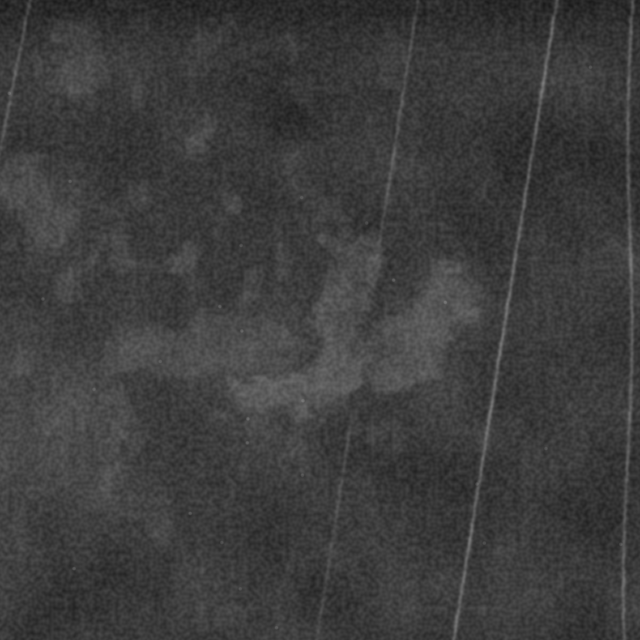
Reproduce this texture procedurally as a WebGL 1 fragment shader.

```glsl
precision highp float;
// Grainy grey film of a mottled surface: ragged pale patches crossed by thin slanted scratches.

uniform vec2 u_resolution;

const float BASE_TONE = 0.222;
const float PATCH_GAIN = 0.105;
const float FLECK_GAIN = 0.085;
const float CLOUD_GAIN = 0.085;
const float HAZE_GAIN = 0.065;
const float SHADE_GAIN = 0.065;
const float GRAIN_GAIN = 0.055;
const float GRAIN_FREQ = 150.0;
const float DUST_CELLS = 22.0;

// One scratch per component, left to right
const vec4 SCRATCH_TOP = vec4(0.047, 0.653, 0.870, 0.988);
const vec4 SCRATCH_SLOPE = vec4(0.20, 0.158, 0.161, 0.010);
const vec4 SCRATCH_GAIN = vec4(0.12, 0.12, 0.20, 0.17);
const float SCRATCH_WIDTH = 0.0034;

vec2 hash2(vec2 p) {
  vec3 q = fract(p.xyx * vec3(0.1031, 0.1030, 0.0973));
  q += dot(q, q.yzx + 33.33);
  return fract((q.xx + q.yz) * q.zy);
}

vec2 gradient(vec2 cell) {
  float angle = 6.2832 * hash2(cell).x;
  return vec2(cos(angle), sin(angle));
}

// Gradient noise, about -1 to 1
float noise(vec2 p) {
  vec2 i = floor(p), f = fract(p);
  vec2 u = f * f * f * (f * (f * 6.0 - 15.0) + 10.0);
  vec2 e = vec2(0.0, 1.0);
  float low = mix(dot(gradient(i), f), dot(gradient(i + e.yx), f - e.yx), u.x);
  float high = mix(dot(gradient(i + e), f - e), dot(gradient(i + e.yy), f - e.yy), u.x);
  return 1.4 * mix(low, high, u.y);
}

float fbm(vec2 p) {
  float sum = 0.0, amp = 0.5;
  for (int i = 0; i < 4; i++) {
    sum += amp * noise(p);
    p = mat2(1.6, 1.2, -1.2, 1.6) * p + 17.3;
    amp *= 0.5;
  }
  return sum;
}

// Soft capsule from a to b
float blot(vec2 p, vec2 a, vec2 b, float radius) {
  vec2 ab = b - a;
  float t = clamp(dot(p - a, ab) / dot(ab, ab), 0.0, 1.0);
  return 1.0 - smoothstep(0.55 * radius, 1.25 * radius, length(p - a - t * ab));
}

float glow(vec2 p, vec2 centre, vec2 size) {
  vec2 d = (p - centre) / size;
  return exp(-dot(d, d));
}

float patches(vec2 p) {
  vec2 ragged = vec2(fbm(p * 15.0 + 40.0), fbm(p * 15.0 + 71.0));
  vec2 q = p + 0.055 * ragged;
  float column = blot(q, vec2(0.555, 0.585), vec2(0.520, 0.415), 0.043);
  float foot = blot(q, vec2(0.405, 0.375), vec2(0.520, 0.400), 0.042);
  float arm = blot(q, vec2(0.710, 0.550), vec2(0.615, 0.430), 0.050);
  float band = 0.55 * blot(q, vec2(0.220, 0.455), vec2(0.430, 0.470), 0.042);
  float leftBlot = 0.65 * blot(q, vec2(0.035, 0.715), vec2(0.070, 0.660), 0.048);
  float topBlot = 0.55 * blot(q, vec2(0.125, 0.930), vec2(0.130, 0.885), 0.040);
  float mask = max(max(column, foot), max(0.85 * arm, band));
  return max(mask, max(leftBlot, topBlot)) * (0.95 + 0.8 * fbm(p * 19.0 + 5.0));
}

// Small scattered spots, denser on the left
float flecks(vec2 p) {
  float spread = 0.25 + 0.75 * glow(p, vec2(0.25, 0.62), vec2(0.38, 0.36));
  return spread * smoothstep(0.08, 0.42, fbm(p * vec2(14.0, 11.0) + 9.0));
}

float scratches(vec2 p) {
  vec4 x = SCRATCH_TOP - SCRATCH_SLOPE * (1.0 - p.y);
  x.w += 0.005 * sin(9.0 * p.y - 2.6);
  vec4 d = (p.x - x + 0.0012 * noise(vec2(p.y * 45.0, 3.0))) / SCRATCH_WIDTH;
  vec4 strength = SCRATCH_GAIN * (0.85 + 0.35 * noise(vec2(p.y * 28.0, p.x * 6.0)));
  float gap = smoothstep(0.32, 0.36, p.y) * (1.0 - smoothstep(0.58, 0.64, p.y));
  strength.y *= (1.0 - 0.9 * gap) * mix(0.65, 1.0, p.y);
  return dot(strength, exp(-d * d));
}

float dust(vec2 p) {
  vec2 cell = floor(p * DUST_CELLS);
  vec2 rnd = hash2(cell + 7.0);
  float d = length(fract(p * DUST_CELLS) - 0.2 - 0.6 * rnd) / DUST_CELLS;
  return step(0.95, hash2(cell + 91.0).y) * (1.0 - smoothstep(0.001, 0.004, d));
}

void main() {
  vec2 p = gl_FragCoord.xy / u_resolution;

  // Broad light and shade
  float cloud = fbm(p * 6.0 + 2.0);
  float haze = glow(p, vec2(0.02, 0.33), vec2(0.30, 0.17)) + 0.6 * glow(p, vec2(0.62, 0.46), vec2(0.17, 0.13));
  float shade = smoothstep(0.91, 1.0, p.y + 0.08 * cloud)
    + 0.8 * glow(p, vec2(0.93, 0.75), vec2(0.20, 0.08))
    + 0.6 * glow(p, vec2(0.47, 0.82), vec2(0.05, 0.05));
  float tone = BASE_TONE + CLOUD_GAIN * cloud + HAZE_GAIN * haze - SHADE_GAIN * shade;

  // Patches, scratches and dust
  tone += max(PATCH_GAIN * patches(p), FLECK_GAIN * flecks(p));
  tone += scratches(p) + 0.11 * dust(p);

  // Film grain and faint upright streaks
  float grain = noise(p * GRAIN_FREQ) + 0.6 * noise(p * GRAIN_FREQ * 0.5 + 31.0);
  tone += GRAIN_GAIN * grain + 0.014 * noise(p * vec2(65.0, 7.0));

  gl_FragColor = vec4(vec3(clamp(tone, 0.09, 0.55)), 1.0);
}
```
